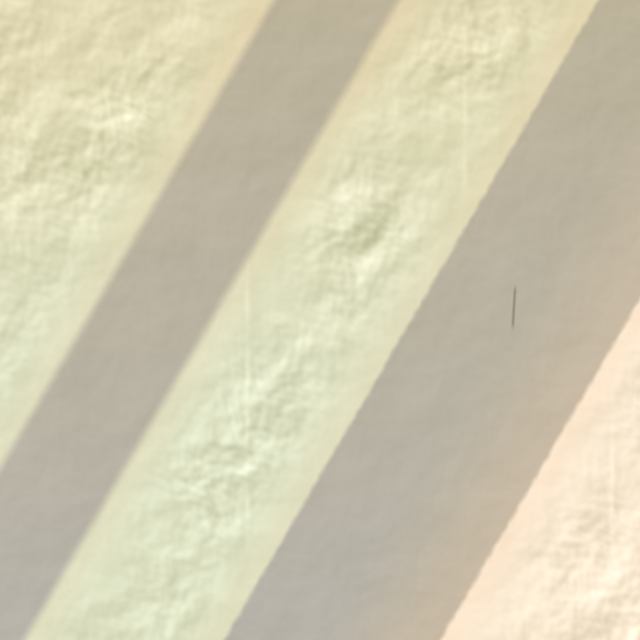
Give the GLSL for this pattern, as a Shadertoy shader.

```glsl
// Two slanted soft shadow bands falling across sunlit, worn cream plaster.
#define SLANT 0.585               // horizontal run per unit of height
#define NARROW vec2(-0.157, 0.038) // band edges along the base line
#define WIDE vec2(0.350, 0.688)
#define NARROW_BLUR 0.012
#define WIDE_BLUR 0.006
#define EDGE_WEAR 0.003
#define RELIEF 0.62
#define SHADE_RELIEF 0.09
#define MOTTLE 0.03
#define SEAM_LIGHT 0.04

vec2 hashGradient(vec2 cell) {
    float h = fract(sin(dot(cell, vec2(127.1, 311.7))) * 43758.5);
    return vec2(cos(6.2832 * h), sin(6.2832 * h));
}

float gradientNoise(vec2 p) {
    vec2 i = floor(p), f = fract(p);
    vec2 w = f * f * f * (f * (f * 6.0 - 15.0) + 10.0);
    vec2 o = vec2(0.0, 1.0);
    float a = dot(hashGradient(i), f);
    float b = dot(hashGradient(i + o.yx), f - o.yx);
    float c = dot(hashGradient(i + o.xy), f - o.xy);
    float d = dot(hashGradient(i + o.yy), f - o.yy);
    return mix(mix(a, b, w.x), mix(c, d, w.x), w.y);
}

// Plaster height: warped layers of noise
float plasterHeight(vec2 p) {
    p += 0.012 * vec2(gradientNoise(p * 11.0), gradientNoise(p * 11.0 + 31.0));
    float sum = 0.0, amp = 0.4, freq = 12.0;
    for (int i = 0; i < 4; i++) {
        sum += amp * gradientNoise(p * freq + float(i) * 17.3);
        p = mat2(0.8, 0.6, -0.6, 0.8) * p;
        amp *= 0.53;
        freq *= 1.9;
    }
    return sum;
}

float band(float x, vec2 edges, float blur) {
    return smoothstep(-blur, blur, x - edges.x) * smoothstep(-blur, blur, edges.y - x);
}

// Thin upright mark with faded ends
float uprightMark(vec2 p, vec2 center, float halfLength, float width) {
    vec2 d = abs(p - center);
    return exp(-d.x * d.x / (width * width)) * (1.0 - smoothstep(0.6, 1.0, d.y / halfLength));
}

void mainImage(out vec4 fragColor, in vec2 fragCoord) {
    vec2 uv = fragCoord / iResolution.xy;
    float pixel = 1.0 / iResolution.y;
    float across = uv.x - SLANT * uv.y;

    // Shadow bands, the wide one crisper and slightly ragged
    float worn = across + EDGE_WEAR * gradientNoise(uv * 65.0);
    float narrow = band(across, NARROW, max(NARROW_BLUR, pixel));
    float wide = band(worn, WIDE, max(WIDE_BLUR, pixel));
    float shadow = max(narrow, wide);

    // Slow drift of colour over the wall
    float cloud = gradientNoise(uv * 3.2 + 4.7);
    float warmth = smoothstep(0.3, 1.05, uv.y + 0.12 * cloud);
    vec3 sunlit = mix(vec3(0.872, 0.888, 0.768), vec3(0.885, 0.853, 0.705), warmth);
    sunlit = mix(sunlit, vec3(0.98, 0.917, 0.817), smoothstep(0.45, 0.69, across));
    vec3 shaded = mix(vec3(0.715, 0.70, 0.66), vec3(0.738, 0.70, 0.605), uv.y);
    shaded = mix(shaded, vec3(0.782, 0.727, 0.64), smoothstep(0.48, 0.69, across));

    // Rough patches, smoother and warmer close to the bands
    float gap = min(max(NARROW.x - across, across - NARROW.y),
                    max(WIDE.x - across, across - WIDE.y));
    sunlit += vec3(0.012, -0.012, -0.015) * (1.0 - smoothstep(0.0, 0.07, gap));
    float rough = smoothstep(0.0, 0.14, gap) * (0.7 + 0.9 * gradientNoise(uv * 4.5 + 9.0));
    vec2 lightStep = vec2(-0.003, 0.004);
    float relief = plasterHeight(uv - lightStep) - plasterHeight(uv + lightStep);
    float mottle = MOTTLE * gradientNoise(uv * 11.0 + 2.0);
    sunlit += vec3(1.0, 1.0, 1.1) * (RELIEF * relief * (0.15 + rough) + mottle * (0.3 + rough));
    shaded += SHADE_RELIEF * relief + 0.25 * mottle;

    // Raised seams in the sunlit plaster
    float seams = 0.0;
    for (int i = 0; i < 3; i++) {
        float k = float(i);
        vec2 center = vec2(0.386 + 0.34 * k - 0.055 * k * (k - 1.0),
                           0.36 + 0.485 * k - 0.54 * k * (k - 1.0));
        center.x += 0.002 * gradientNoise(vec2(uv.y * 18.0, k));
        float broken = 0.7 + 0.7 * gradientNoise(vec2(k * 5.0 + 0.4, uv.y * 22.0));
        seams += broken * uprightMark(uv, center, 0.25 - 0.07 * k, 0.004);
        seams -= 0.4 * broken * uprightMark(uv, center + vec2(0.010, 0.0), 0.22 - 0.06 * k, 0.005);
    }
    sunlit += SEAM_LIGHT * seams;

    vec3 color = mix(sunlit, shaded, shadow);

    // Fine dark scratch in the wide band
    vec2 scratchAt = vec2(0.803 + 0.06 * (uv.y - 0.52), 0.52);
    color -= 0.15 * uprightMark(uv, scratchAt, 0.038, max(0.0022, pixel));
    color += 0.005 * gradientNoise(uv * 150.0);

    fragColor = vec4(clamp(color, 0.0, 1.0), 1.0);
}
```
